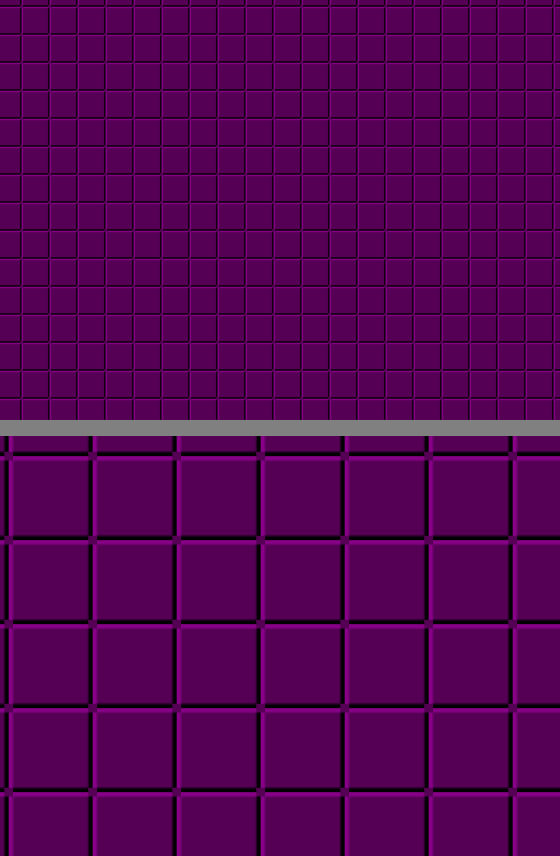
Top: the whole. Bottom: its middle third, enlarged.
Write a WebGL 2 fragment shader that draws this pattern.

```glsl
#version 300 es
precision highp float;
// Square purple tiles with bright top-left bevels and dark bottom-right grooves.

uniform vec2 u_resolution;
out vec4 fragColor;

const vec2 REPEATS = vec2(20.0, 15.0);
const vec2 JOINT_OFFSET = vec2(0.77, 0.24); // from the left and from the top
const float CORE_WIDTH = 0.042;  // full-strength part of each line, in tiles
const float OUTER_WIDTH = 0.060; // core plus its half-strength rim
const float JOINT_HALF = 0.052;  // flat patch where two joints cross

const vec3 TILE = vec3(0.333, 0.0, 0.333);
const vec3 HIGHLIGHT = vec3(0.535, 0.0, 0.535);
const vec3 GROOVE = vec3(0.012, 0.0, 0.012);

// Share of a pixel of the given width, centred at pos, that lies in [lo, hi].
float coverage(float pos, float lo, float hi, float pixel) {
  float left = max(pos - 0.5 * pixel, lo);
  float right = min(pos + 0.5 * pixel, hi);
  return max(right - left, 0.0) / pixel;
}

// Line strength on the positive side of a joint, with a softer outer rim.
float bevel(float pos, float pixel) {
  return 0.5 * (coverage(pos, 0.0, CORE_WIDTH, pixel)
              + coverage(pos, 0.0, OUTER_WIDTH, pixel));
}

// Signed distance to the nearest joint on each axis, in tiles.
vec2 jointDistance(vec2 uv, vec2 repeats, vec2 offset) {
  vec2 p = vec2(uv.x, 1.0 - uv.y) * repeats - offset;
  return fract(p + 0.5) - 0.5;
}

// Highlight (x) and groove (y) strength of one joint, absent at crossings.
vec2 jointShade(float across, float along, float pixelAcross, float pixelAlong) {
  float crossing = coverage(along, -JOINT_HALF, JOINT_HALF, pixelAlong);
  vec2 sides = vec2(bevel(across, pixelAcross), bevel(-across, pixelAcross));
  return sides * (1.0 - crossing);
}

void main() {
  vec2 uv = gl_FragCoord.xy / u_resolution;
  vec2 pixel = REPEATS / u_resolution;
  vec2 d = jointDistance(uv, REPEATS, JOINT_OFFSET);

  // Vertical and horizontal joints share the same profile.
  vec2 shade = jointShade(d.x, d.y, pixel.x, pixel.y)
             + jointShade(d.y, d.x, pixel.y, pixel.x);
  shade = min(shade, 1.0);

  vec3 color = TILE + (HIGHLIGHT - TILE) * shade.x + (GROOVE - TILE) * shade.y;
  fragColor = vec4(clamp(color, 0.0, 1.0), 1.0);
}
```
